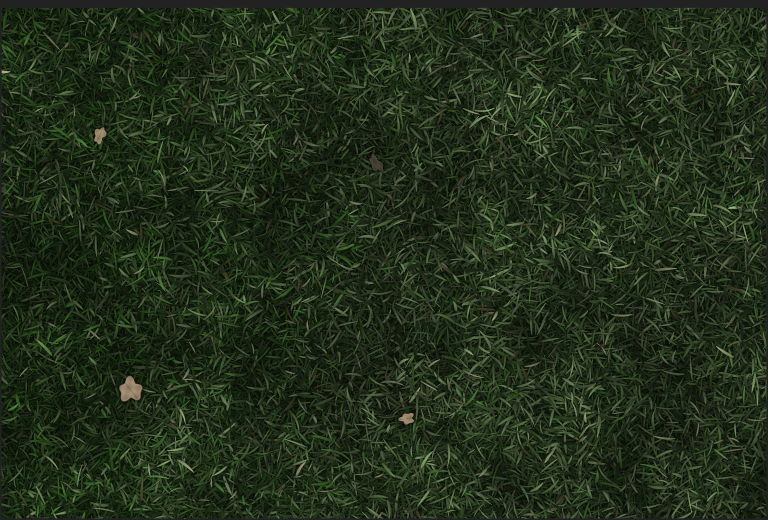
This texture is drawn by a Shadertoy shader. Its source:

```glsl
// A dim lawn seen from above, with a few fallen leaves and a thin dark border.
// Jittered cells scatter thin, tapered blades in layers from deep shade up to
// the lit tips; layered sines vary the lushness and brightness in patches.

vec3 hash3(vec3 p) {
    p = fract(p * vec3(.1031, .1030, .0973));
    p += dot(p, p.yxz + 33.33);
    return fract((p.xxy + p.yxx) * p.zyx);
}

mat2 rotation(float a) {
    return mat2(cos(a), sin(a), -sin(a), cos(a));
}

// Broad uneven patches, about -1 to 1
float patches(vec2 p) {
    float sum = 0., weight = .5;
    for (int i = 0; i < 4; i++) {
        p = rotation(1.1) * p + 2.3;
        sum += weight * sin(p.x + 1.4 * sin(p.y * .8)) * cos(p.y * 1.1);
        p *= 1.9;
        weight *= .65;
    }
    return sum;
}

// Signed distance to a slightly bent blade lying along x
float bladeDistance(vec2 p, float halfLength, float halfWidth, float bend) {
    float t = p.x / halfLength;
    p.y += bend * halfLength * (t * t - .3);
    float taper = halfWidth * sqrt(max(0., 1. - t * t)) * (1. - .3 * t);
    return max(abs(p.y) - taper, abs(p.x) - halfLength);
}

vec3 bladeColour(vec2 root, float depth, vec3 rnd, float aspect) {
    float uneven = patches(root * 9.);
    float dry = smoothstep(0., .6, root.x / aspect + .25 * uneven);
    float light = pow(rnd.x, 1.1) * mix(.3, 1.3, depth);
    light *= 1. + .5 * patches(root * 24. + 5.);
    vec3 lush = mix(vec3(.060, .110, .043), vec3(.17, .31, .115), light);
    vec3 dull = mix(vec3(.095, .137, .072), vec3(.33, .40, .27), light);
    vec3 colour = mix(lush, dull, clamp(.5 + 1.6 * (rnd.y - .7 + .42 * dry), 0., 1.));

    // Rare straw and brownish blades
    vec3 straw = vec3(.47, .48, .36) * (.4 + .65 * depth);
    vec3 brown = vec3(.26, .22, .15) * (.5 + .5 * depth);
    colour = mix(colour, straw, step(.97, rnd.z) * (.5 + .5 * rnd.x));
    return mix(colour, brown, step(rnd.z, .02) * .8);
}

vec3 grass(vec2 p, float pixel, float aspect) {
    const int LAYERS = 10;
    const float CELL = .022;
    vec3 colour = vec3(.05, .09, .04);
    for (int layer = 0; layer < LAYERS; layer++) {
        float depth = float(layer) / float(LAYERS - 1);
        vec2 shift = vec2(.37, .61) * float(layer);
        vec2 cell = floor(p / CELL + shift);
        for (int y = -1; y <= 1; y++)
        for (int x = -1; x <= 1; x++) {
            vec2 id = cell + vec2(x, y);
            vec3 place = hash3(vec3(id + 11., float(layer) * 17. + 3.));
            vec3 shape = hash3(vec3(id + 53., float(layer) * 13. + 7.));
            vec3 tint = hash3(vec3(id + 97., float(layer) * 19. + 5.));
            vec2 root = (id + .5 + .7 * (place.xy - .5) - shift) * CELL;
            vec2 local = rotation(6.2832 * place.z) * (p - root);

            float halfLength = mix(.008, .024, shape.x);
            float halfWidth = mix(.0013, .0028, shape.y * shape.y);
            float d = bladeDistance(local, halfLength, halfWidth, .4 * (shape.z - .5));
            float cover = 1. - smoothstep(-.7 * pixel, .7 * pixel, d);
            float shadow = 1. - smoothstep(0., .004, d);
            if (shadow <= 0.) continue;

            vec3 blade = bladeColour(root, depth, tint, aspect);
            blade *= 1. + .2 * local.x / halfLength;
            colour = mix(colour * (1. - .2 * shadow), blade, cover);
        }
    }
    // Broad light and shade across the lawn
    return colour * (1.04 + .3 * patches(p * 6. + 1.) + .22 * patches(p * 17. + 8.));
}

vec3 addLeaves(vec3 colour, vec2 p, float pixel, float aspect) {
    for (int i = 0; i < 4; i++) {
        vec2 centre = vec2(.17, .25) + vec2(.36, -.055) * float(i & 1)
                    + vec2(-.04, .49) * float(i >> 1);
        vec2 local = rotation(.9 + 2.1 * float(i)) * (p - centre * vec2(aspect, 1.));
        local.y *= 1. + .3 * float(i);
        float size = i == 0 ? .027 : .014 + .003 * float(i);
        float a = atan(local.y, local.x);
        float lobes = .78 + .13 * cos(5. * a) + .1 * sin(3. * a + 2. * float(i));
        float d = length(local) - size * lobes;

        vec3 leaf = i == 3 ? vec3(.30, .28, .22) : vec3(.68, .59, .47);
        leaf *= .9 + .1 * sin(local.x * 260.) * cos(local.y * 190.);
        leaf *= 1. - .2 * exp(-abs(local.y) / .0012);
        colour *= 1. - .4 * (1. - smoothstep(0., .007, d));
        colour = mix(leaf, colour, smoothstep(-pixel, pixel, d));
    }
    return colour;
}

void mainImage(out vec4 fragColor, in vec2 fragCoord) {
    float pixel = 1. / iResolution.y;
    float aspect = iResolution.x * pixel;
    vec2 p = fragCoord * pixel;
    vec3 colour = addLeaves(grass(p, pixel, aspect), p, pixel, aspect);

    // Border, widest along the top
    float inside = min(min(p.x, aspect - p.x) - .003, min(p.y - .003, .985 - p.y));
    colour = mix(vec3(.135), colour, smoothstep(-.5 * pixel, .5 * pixel, inside));
    fragColor = vec4(colour, 1.);
}
```
